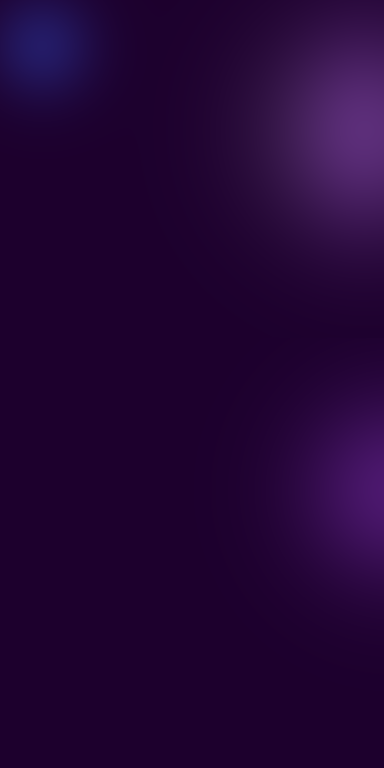
Reproduce this background procedurally as a Shadertoy shader.

```glsl
// Dark violet backdrop lit by soft round glows: a blue one in the upper left,
// a broad mauve one at the upper right and a purple one at the lower right.
// Each glow is a Gaussian falloff; a faint seam divides the two right-hand glows.

const vec3 BACKDROP     = vec3(0.112, 0.0, 0.176);
const vec3 BLUE_LIGHT   = vec3(0.140, 0.105, 0.400);
const vec3 MAUVE_LIGHT  = vec3(0.360, 0.180, 0.475);
const vec3 SMOKE_LIGHT  = vec3(0.310, 0.185, 0.390);
const vec3 PURPLE_LIGHT = vec3(0.300, 0.095, 0.435);

const float SEAM_HEIGHT = 1.12;

// Gaussian glow strength, 1 at the centre
float glow(vec2 p, vec2 centre, float spread) {
    vec2 d = (p - centre) / spread;
    return exp(-0.5 * dot(d, d));
}

// Blend a light over a base colour
vec3 addLight(vec3 base, vec3 light, float strength) {
    return mix(base, light, clamp(strength, 0.0, 1.0));
}

void mainImage(out vec4 fragColor, in vec2 fragCoord) {
    // Canvas is one unit wide and two units tall
    vec2 p = fragCoord / iResolution.xy * vec2(1.0, 2.0);
    float pixel = 2.0 / iResolution.y;

    // Soft step that separates the upper and lower sections
    float upper = smoothstep(-pixel, pixel, p.y - SEAM_HEIGHT);

    vec3 color = BACKDROP;

    // Blue glow in the upper left
    color = addLight(color, BLUE_LIGHT, glow(p, vec2(0.11, 1.88), 0.098));

    // Mauve glow, greyer towards its left side
    vec3 mauve = mix(SMOKE_LIGHT, MAUVE_LIGHT, smoothstep(0.62, 0.94, p.x));
    color = addLight(color, mauve, upper * glow(p, vec2(0.95, 1.66), 0.195));

    // Purple glow centred just past the right edge
    float purple = (1.0 - upper) * glow(p, vec2(1.03, 0.724), 0.172);
    color = addLight(color, PURPLE_LIGHT, purple);

    fragColor = vec4(color, 1.0);
}
```
